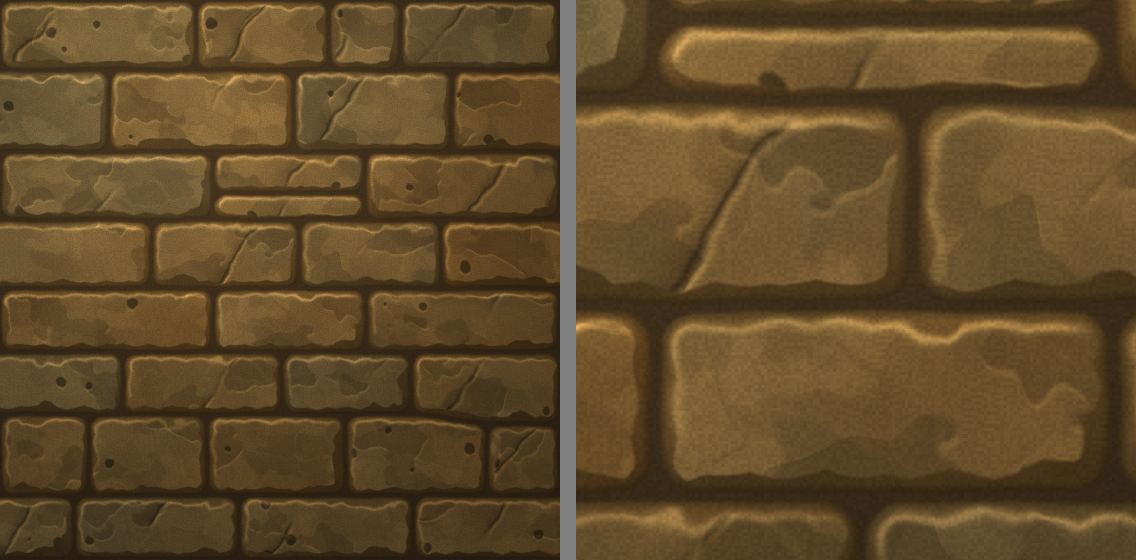
Left: the whole. Right: its middle third, enlarged.
A Shadertoy shader for this texture:

```glsl
// A weathered wall of eight courses of rounded stone blocks, painted in warm browns.
// Each block is a rounded box with a chipped, top-lit bevel; cellular noise gives the
// chips, facets and pits, layered sines give the wobble, stains, dents and cracks.

// Course edges from the top down, and the upright joints of each course.
const float courses[9] = float[9](0.0, .126, .272, .393, .516, .629, .741, .885, 1.0);
const vec4 joints[8] = vec4[8](
    vec4(.350, .588, .715, 1.0), vec4(.195, .524, .807, 1.06),
    vec4(.380, .652, 1.0, 1.0),  vec4(.271, .534, .788, 1.06),
    vec4(.381, .654, 1.0, 1.0),  vec4(.220, .504, .734, 1.0),
    vec4(.159, .370, .618, .870), vec4(.132, .428, .738, 1.06));

float hash(vec2 p) {
    return fract(sin(dot(p, vec2(127.1, 311.7))) * 43758.5);
}

// Layered sines, about -1 to 1.
float wobble(vec2 p) {
    float sum = 0.0, amp = .55;
    for (int i = 0; i < 4; i++) {
        sum += amp * sin(p.x + 1.4 * sin(p.y * 1.1));
        p = mat2(1.5, 1.2, -1.2, 1.5) * p + 2.3;
        amp *= .5;
    }
    return sum;
}

// Cellular noise: nearest distance, gap to the second nearest, cell value.
vec3 cells(vec2 p) {
    vec2 base = floor(p);
    vec3 res = vec3(8.0, 8.0, 0.0);
    for (int y = -1; y <= 1; y++)
    for (int x = -1; x <= 1; x++) {
        vec2 cell = base + vec2(x, y);
        float d = length(cell + .15 + .7 * vec2(hash(cell), hash(cell + 37.0)) - p);
        if (d < res.x) res = vec3(d, res.x, hash(cell + 71.0));
        else res.y = min(res.y, d);
    }
    return vec3(res.x, res.y - res.x, res.z);
}

void mainImage(out vec4 fragColor, in vec2 fragCoord) {
    vec2 uv = fragCoord / iResolution.xy;
    vec2 p = vec2(uv.x, 1.0 - uv.y);
    float soft = max(.0015, 1.0 / iResolution.y);

    // Hand-cut layout, with one course sagging at the right.
    vec2 w = p + .0016 * vec2(wobble(p * 32.0), wobble(p.yx * 28.0 + 5.0));
    w.y -= .018 * smoothstep(.74, .88, p.x) * exp(-pow((p.y - .75) / .04, 2.0));

    // Find the block around this point.
    int row = 0, column = 0;
    for (int i = 1; i < 8; i++) if (w.y > courses[i]) row = i;
    vec2 lo = vec2(row % 2 == 1 ? -.03 : 0.0, courses[row]);
    vec2 hi = vec2(joints[row].x, courses[row + 1]);
    for (int i = 0; i < 4; i++) if (w.x > joints[row][i]) {
        lo.x = joints[row][i];
        hi.x = i < 3 ? joints[row][i + 1] : 1.0;
        column = i + 1;
    }
    if (row == 2 && column == 1) {   // one block is two thin slabs
        if (w.y < .346) hi.y = .346; else lo.y = .346;
    }
    float seed = hash(vec2(row, column) + lo.y);
    vec2 size = .5 * (hi - lo), local = w - .5 * (lo + hi);

    // Depth inside the rounded block, and the way its side faces.
    vec2 q = abs(local) - size + .0235;
    float depth = .021 - length(max(q, 0.0)) - min(max(q.x, q.y), 0.0);
    float reach = min(.036, size.y);
    vec2 side = sign(local) * normalize(max(abs(local) - size + reach, 0.0) + 1e-4);
    float light = dot(side, vec2(-.45, -.9));

    // Stone tint: ochre, olive or slate, then stains and soft facets.
    float stain = wobble(p * 15.0 + seed * 9.0);
    float warm = clamp(.6 * seed + .5 * p.x - .1 + .2 * stain, 0.0, 1.0);
    vec3 stone = mix(vec3(.475, .385, .225), vec3(.45, .315, .15), warm);
    stone = mix(stone, vec3(.38, .335, .225), .5 * smoothstep(.5, .9, hash(vec2(seed, 3.0)) + .25 * stain));
    vec3 facet = cells(p * vec2(17.0, 22.0) + .35 * wobble(p * 45.0));
    float tone = .97 + .05 * wobble(p * 24.0 + 4.0)
        + .17 * (facet.z - .5) * smoothstep(0.0, .2, facet.y);
    vec3 face = stone * tone;

    // Shallow flaked dents with a pale lower lip.
    vec2 dentAt = p * vec2(19.0, 23.0) + seed * 20.0;
    float dent = smoothstep(.38, .46, wobble(dentAt));
    float dentLip = smoothstep(.38, .46, wobble(dentAt - vec2(.03, .09)));
    face *= 1.0 - .13 * dent;
    face += vec3(.07, .055, .03) * dentLip * (1.0 - dent);

    // Broken diagonal cracks on some blocks, lit along one lip.
    float crack = dot(local, vec2(.8, .6)) - (seed - .5) * size.x + .010 * wobble(p * 28.0);
    float cracked = step(.35, hash(vec2(seed, 8.0))) * smoothstep(-.35, .2, wobble(p * 13.0 + 2.0));
    face *= 1.0 - cracked * (.30 * exp(-pow(crack / .0028, 2.0))
        + .14 * smoothstep(-.025, 0.0, crack) * (1.0 - smoothstep(-soft, soft, crack)));
    face += cracked * vec3(.10, .08, .045) * exp(-pow((crack - .006) / .003, 2.0));

    // Scattered round pits with a pale lower rim.
    vec2 pitAt = p * 14.0 + .03 * wobble(p * 90.0);
    vec3 pit = cells(pitAt), rim = cells(pitAt - vec2(0.0, .05));
    float radius = .04 + .5 * max(pit.z - .78, 0.0);
    float hole = step(.78, pit.z) * (1.0 - smoothstep(radius - .03, radius + .03, pit.x));
    float lip = step(.78, rim.z) * (1.0 - smoothstep(radius - .03, radius + .04, rim.x));
    face += vec3(.08, .06, .035) * lip * (1.0 - hole);
    face *= 1.0 - .42 * hole;

    // Chipped bevel: pale above and left, dark below and right.
    float chip = .004 + .010 * cells(p * 27.0).x + .011 * smoothstep(.35, .9, wobble(p * 21.0 + 7.0));
    chip = (chip + .003 * max(-light, 0.0)) * min(1.0, size.y / .045);
    vec3 bevel = stone * mix(vec3(.64, .61, .56), vec3(.96, .93, .86), .5 + .5 * light);
    bevel *= .95 + .09 * stain;
    vec3 color = mix(bevel, face, smoothstep(-soft, soft * 1.3, depth - chip));
    float edge = exp(-pow((depth - chip - .0015) / .0036, 2.0));
    color += vec3(.25, .20, .115) * edge * smoothstep(0.0, .9, light) * (.85 + .35 * stain);

    // Narrow dark joints, shaded toward the block edge.
    color *= mix(.72, 1.0, smoothstep(-.001, .007, depth));
    color = mix(vec3(.235, .172, .10), color, smoothstep(-soft, soft * 1.5, depth));

    // Lamp glow from the upper middle, and fine canvas grain.
    vec2 glow = (p - vec2(.38, .24)) * vec2(.95, 1.15);
    color *= .62 + .54 * exp(-2.8 * dot(glow, glow));
    color *= .94 + .12 * hash(floor(uv * 512.0));
    fragColor = vec4(color, 1.0);
}
```
